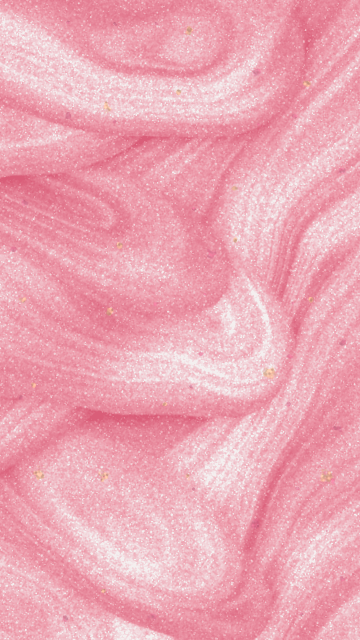
Write a Shadertoy shader that draws this texture.

```glsl
// Pearly pink paint: overlapping rounded tongues over a diagonal flow.
// Each fold carries streaks along its contours, a pale sheen and a dark
// crease below its rim; fine glitter and gold and berry flecks lie on top.

const vec3 DEEP  = vec3(0.88, 0.45, 0.54);
const vec3 ROSE  = vec3(0.93, 0.61, 0.67);
const vec3 PALE  = vec3(0.95, 0.84, 0.86);
const vec3 GOLD  = vec3(0.92, 0.71, 0.56);
const vec3 BERRY = vec3(0.84, 0.38, 0.54);
const int   FOLDS = 7;
const float FOLD_SPACING = 0.29;
const float WARP = 0.24;
const float STREAK_FREQ = 28.0;
const float STREAK_GAIN = 1.05;
const float PLEAT_FREQ = 7.0;
const float PLEAT_GAIN = 0.24;
const float CREASE_DEPTH = 0.42;
const float CREASE_WIDTH = 0.035;
const float GRAIN_FREQ = 220.0;
const float GRAIN_ANGLE = 0.6;
const float SPARKLE_FREQ = 150.0;

float hash(vec2 p) {
    vec3 q = fract(vec3(p.xyx) * 0.1031);
    q += dot(q, q.yzx + 33.33);
    return fract((q.x + q.y) * q.z);
}

float noise(vec2 p) {
    vec2 i = floor(p), f = fract(p);
    f = f * f * f * (f * (f * 6.0 - 15.0) + 10.0);
    return mix(mix(hash(i), hash(i + vec2(1, 0)), f.x),
               mix(hash(i + vec2(0, 1)), hash(i + vec2(1, 1)), f.x), f.y);
}

vec2 noise2(vec2 p) {
    return vec2(noise(p), noise(p + vec2(37.2, 91.7))) - 0.5;
}

mat2 rotation(float a) {
    return mat2(cos(a), sin(a), -sin(a), cos(a));
}

// Thin lines across the flow, slowly changing along it; about -0.5 to 0.5
float streaks(float flow, float along) {
    float wide = noise(vec2(flow * STREAK_FREQ * 0.45 + 9.0, along * 1.2));
    float mid = noise(vec2(flow * STREAK_FREQ, along * 1.6));
    float fine = noise(vec2(flow * STREAK_FREQ * 2.5 + 50.0, along * 2.2));
    return 0.30 * wide + 0.36 * mid + 0.34 * fine - 0.5;
}

// Small folds with one sharp side, fading in and out along the flow
float pleats(float flow, float along) {
    float t = fract(flow * PLEAT_FREQ + 0.8 * noise(vec2(along * 1.5, flow * 3.0)));
    float ramp = t * (1.0 - smoothstep(0.88, 1.0, t)) - 0.44;
    return ramp * smoothstep(0.3, 0.7, noise(vec2(flow * 4.0 + 20.0, along * 1.5)));
}

// Diagonal drift of thin pleats behind the tongues
float backdrop(vec2 p) {
    float flow = 0.72 * p.y - 0.62 * p.x + 0.42 * noise(p * 1.9 + 4.0);
    float along = 0.62 * p.x + 0.72 * p.y;
    float pleat = fract(flow * 2.4);
    float shade = smoothstep(0.0, 0.45, pleat) * (1.0 - smoothstep(0.85, 1.0, pleat));
    float sheen = smoothstep(0.3, 0.75, noise(p * vec2(3.0, 4.0) + 12.0));
    return 0.19 + shade * (0.22 + 0.42 * sheen)
         + STREAK_GAIN * streaks(flow, along) + PLEAT_GAIN * pleats(flow, along);
}

// Lays tongue number k over the tone beneath it
float addFold(float tone, vec2 p, float k) {
    vec2 center = vec2(0.26 + 0.30 * sin(k * 2.4), k * FOLD_SPACING - 0.02);
    vec2 radii = vec2(0.38 + 0.06 * sin(k * 3.1), 0.24 + 0.04 * cos(k * 1.9));
    vec2 q = rotation(0.50 * sin(k * 2.1)) * (p - center) / radii;
    q.x *= mix(0.35, 1.0, smoothstep(-0.5, 0.3, q.x));
    float r = max(length(q), 0.001);
    float dist = (r - 1.0) * r / length(q / radii + 0.0001);
    float upper = smoothstep(0.0, 0.9, q.y / r);

    // Crease cast beneath the lower rim
    tone -= CREASE_DEPTH * exp(-max(dist, 0.0) / CREASE_WIDTH) * (1.0 - upper);

    // Rounded pink rim, pale body, streaks and pleats
    float flow = (r - 0.4 * q.y) * radii.y + 0.14 * noise(p * 2.6 + k * 5.0);
    float along = q.x + 0.5 * q.y + k * 7.0;
    float body = smoothstep(0.005, 0.11, -dist);
    float patches = noise(p * vec2(2.2, 4.2) + k * 9.3);
    float bands = noise(vec2(flow * 9.0 + k * 3.0, along * 1.2));
    float sheen = smoothstep(0.25, 0.75, 0.62 * patches + 0.38 * bands);
    float fold = 0.24 + body * (0.11 + 0.62 * sheen)
               + STREAK_GAIN * mix(0.35, 1.0, body) * streaks(flow, along)
               + PLEAT_GAIN * body * pleats(flow, along);

    float cover = 1.0 - smoothstep(-mix(0.006, 0.07, upper), 0.003, dist);
    return mix(tone, fold, cover);
}

// Round glints, one per cell, few of them bright
float sparkle(vec2 p, float freq) {
    vec2 cell = floor(p * freq);
    vec2 spot = 0.5 + 0.5 * noise2(cell * 7.3);
    float dotShape = 1.0 - smoothstep(0.1, 0.5, length(fract(p * freq) - spot));
    return dotShape * pow(hash(cell + 17.0), 7.0);
}

// Crumbly clumps scattered over a coarse grid
float flecks(vec2 p, float freq, float share, float size, float seed) {
    vec2 cell = floor(p * freq);
    vec2 spot = 0.25 + 0.5 * vec2(hash(cell + seed), hash(cell + seed + 31.0));
    float radius = size * (0.5 + hash(cell + seed + 8.0));
    float d = length(fract(p * freq) - spot) / freq;
    float crumbs = noise(p * 95.0 + seed);
    float clump = 1.0 - smoothstep(0.5, 1.0, d / radius + 0.9 * (crumbs - 0.4));
    return clump * step(1.0 - share, hash(cell + seed + 63.0));
}

vec3 paint(float tone) {
    tone = clamp(tone, -0.2, 1.25);
    return tone < 0.4 ? mix(DEEP, ROSE, tone / 0.4)
                      : mix(ROSE, PALE, (tone - 0.4) / 0.6);
}

void mainImage(out vec4 fragColor, in vec2 fragCoord) {
    vec2 p = fragCoord / iResolution.x;
    vec2 w = p + WARP * noise2(p * 2.1 + 3.0) + 0.03 * noise2(p * 5.0);

    float tone = backdrop(w);
    for (int i = 0; i < FOLDS; i++) tone = addFold(tone, w, float(i));

    // Glitter is strongest where the paint is pale
    vec2 g = rotation(GRAIN_ANGLE) * p + 5.0;
    float shine = smoothstep(0.0, 0.9, tone);
    float grain = noise(g * GRAIN_FREQ) + 0.5 * noise(p * GRAIN_FREQ * 0.5) - 0.75;
    tone += grain * mix(0.18, 0.46, shine);
    tone += mix(0.45, 0.70, shine) * sparkle(g, SPARKLE_FREQ);
    tone += 0.5 * sparkle(g + 3.7, SPARKLE_FREQ * 0.65);

    vec3 color = paint(tone);
    float glint = 0.75 + 0.5 * noise(g * 150.0);
    color = mix(color, GOLD * glint, 0.7 * flecks(p, 5.0, 0.40, 0.014, 5.0));
    color = mix(color, BERRY * glint, 0.45 * flecks(p, 8.0, 0.22, 0.010, 90.0));
    fragColor = vec4(clamp(color, 0.0, 1.0), 1.0);
}
```
